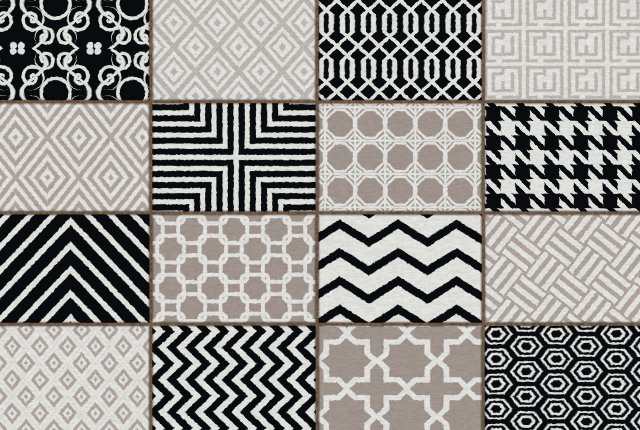
This pattern is drawn by a WebGL 2 fragment shader. Its source:

```glsl
#version 300 es
precision highp float;
// A patchwork rug of four by four woven panels, trimmed at the canvas edge.
// Each panel has its own repeating motif, built as a signed distance that is
// negative on the figure; brown seams and yarn noise are laid over the top.
uniform vec2 u_resolution;
out vec4 fragColor;

float hash(vec2 p) {
    p = fract(p * vec2(0.1031, 0.1030));
    p += dot(p, p.yx + 33.33);
    return fract((p.x + p.y) * p.x * 17.0);
}

float noise(vec2 p) {
    vec2 i = floor(p), f = fract(p);
    f = f * f * (3.0 - 2.0 * f);
    return mix(mix(hash(i), hash(i + vec2(1, 0)), f.x),
               mix(hash(i + vec2(0, 1)), hash(i + vec2(1, 1)), f.x), f.y);
}

vec2 fold(vec2 p, vec2 size) { return p - size * round(p / size); }
float wave(float x) { return abs(fract(x) - 0.5) * 2.0; }
float box(vec2 p, vec2 b) { p = abs(p) - b; return max(p.x, p.y); }
float ring(float d, float radius, float halfWidth) { return abs(d - radius) - halfWidth; }

// Zero at the centre of a diamond tile, 0.5 on its edge.
float diamond(vec2 p, vec2 size) {
    p /= size;
    vec2 f = abs(fold(vec2(p.x + p.y, p.x - p.y), vec2(1)));
    return max(f.x, f.y);
}

float spiral(vec2 p, float pitch, float radius) {
    float r = length(p), turn = atan(p.y, p.x) / 6.28319;
    return max(abs(fract(r / pitch - turn) - 0.5) * pitch - 0.016, r - radius);
}

float scrolls(vec2 p) {
    vec2 q = abs(fold(p - vec2(0.236, -0.02), vec2(0.69, 0.8)));
    float d = min(spiral(q - vec2(0.13, 0.26), 0.075, 0.115),
                  spiral(vec2(0.25, 0.1) - q, 0.07, 0.095));
    d = min(d, ring(length(q - vec2(0.345, 0.4)), 0.13, 0.016));
    d = min(d, abs(q.x - 0.15 - 0.11 * sin(q.y * 12.0)) * 0.65 - 0.014);
    return min(d, length(q - vec2(0.035, 0.025)) - 0.032);
}

float trellis(vec2 p) {
    float bend = clamp((wave(p.y / 0.82 + 0.25) - 0.5) * 3.2, -1.0, 1.0) * 0.14;
    float a = abs(fold(vec2(p.x - bend, 0), vec2(0.19, 1)).x);
    float b = abs(fold(vec2(p.x + bend, 0), vec2(0.19, 1)).x);
    return min(a, b) * 0.8 - 0.019;
}

float greekKey(vec2 p) {
    vec2 u = fold(p - vec2(0.18, 0.0), vec2(0.375, 0.325)) / vec2(0.1875, 0.1625);
    float m = max(abs(u.x), abs(u.y));
    float inner = max(ring(m, 0.46, 0.08), -box(u - vec2(0.2, 0.46), vec2(0.17, 0.2)));
    float d = min(max(ring(m, 0.82, 0.08), -box(u - vec2(-0.2, -0.82), vec2(0.14, 0.2))), inner);
    d = min(d, box(u - vec2(0.0, 0.64), vec2(0.08, 0.2)));
    return min(d, box(u - vec2(0.0, -0.22), vec2(0.08, 0.26))) * 0.17;
}

float octagons(vec2 p) {
    vec2 size = vec2(0.27, 0.3), q = abs(fold(p, size)), k = abs(q - size * 0.5);
    float oct = max(max(q.x, q.y), (q.x + q.y) * 0.74);
    float d = min(ring(oct, 0.126, 0.012), ring((k.x + k.y) * 0.707, 0.045, 0.011));
    return min(d, max(min(k.x, k.y) - 0.011, 0.11 - max(q.x, q.y)));
}

float houndstooth(vec2 p) {
    vec2 f = 0.25 - abs(fract(p / 0.262) - 0.5);
    float twill = (0.25 - abs(fract((p.x + p.y) / 0.131) - 0.5)) * 0.5;
    return -0.262 * max(min(f.x, f.y), max(min(f.x, twill), min(f.y, -twill)));
}

float links(vec2 p) {
    vec2 size = vec2(0.38, 0.35);
    float d = 1.0;
    for (int i = 0; i < 2; i++) {
        vec2 q = abs(fold(p + size * 0.5 * float(i), size)) - 0.075;
        d = min(d, ring(length(max(q, 0.0)) + min(max(q.x, q.y), 0.0), 0.045, 0.018));
    }
    return d;
}

float basket(vec2 p) {
    vec2 r = mat2(0.78, 0.62, -0.62, 0.78) * p / 0.27;
    vec2 k = floor(r), f = r - k - 0.5;
    float across = mod(k.x + k.y, 2.0) < 0.5 ? f.x : f.y;
    return (abs(fract(across * 3.0 + 0.5) - 0.5) - 0.27) * 0.09;
}

float hexagons(vec2 p) {
    vec2 size = vec2(0.54, 0.225);
    float d = 1.0;
    for (int i = 0; i < 2; i++) {
        vec2 q = abs(fold(p + size * 0.5 * float(i), size));
        d = min(d, max(q.y, q.x * 0.625 / 1.5 * 1.5 + q.y * 0.5));
    }
    return min(ring(d, 0.084, 0.009), ring(d, 0.043, 0.011));
}

// Panels are numbered from the lower left, row by row.
float motif(int id, vec2 p) {
    if (id == 0) { float m = diamond(p, vec2(0.25, 0.3)); return min(ring(m, 0.42, 0.09), ring(m, 0.13, 0.06)) * 0.18; }
    if (id == 1) return (wave((p.x + 0.15 * wave(p.y / 0.29)) / 0.165) - 0.52) * 0.058;
    if (id == 2) { vec2 q = abs(fold(p + vec2(0.48, -0.17), vec2(0.54, 0.5)) / vec2(1.04, 0.96));
        return ring(min(max(q.x, q.y), (q.x + q.y) * 0.707), 0.177, 0.025); }
    if (id == 3) return hexagons(p + vec2(0.36, -0.3));
    if (id == 4) return (0.86 - wave((p.y + 1.05 * abs(p.x - 0.025) + 0.007) / 0.217 )) * 0.075 - 0.014;
    if (id == 5) return links(p);
    if (id == 6) return (wave((p.y - 0.4 + 0.165 * (1.0 - wave((p.x + 0.018) / 0.525))) / 0.255 + 0.5) - 0.32) * 0.107;
    if (id == 7) return basket(p);
    if (id == 8) return (wave(diamond(p - vec2(0.386, -0.18), vec2(0.57, 0.72)) * 6.0) - 0.5) * 0.035;
    if (id == 9) return (wave(min(abs(p.x - 0.02), abs(p.y)) / 0.1 + 0.0) - 0.54) * 0.05;
    if (id == 10) return octagons(p);
    if (id == 11) return houndstooth(p);
    if (id == 12) return scrolls(p);
    if (id == 13) { float m = diamond(p + vec2(0.15, -0.21), vec2(0.39, 0.44)); 
        return min(ring(m, 0.47, 0.045), min(ring(m, 0.27, 0.045), m - 0.09)) * 0.28; }
    if (id == 14) return trellis(p);
    return greekKey(p);
}

void main() {
    vec2 p = gl_FragCoord.xy / u_resolution.y * 3.865 + vec2(0.138, 0.049);
    float blur = 2.9 / u_resolution.y;
    vec2 size = vec2(1.494, 1.0), cell = floor(p / size), c = p - (cell + 0.5) * size;
    int id = int(cell.y) * 4 + int(cell.x);
    vec2 wobble = vec2(noise(p * 55.0), noise(p * 55.0 + 70.0)) - 0.5;
    float figure = smoothstep(blur, -blur, motif(id, c + wobble * 0.009));

    // Yarn colours for each panel
    vec3 black = vec3(0.035, 0.043, 0.055), white = vec3(0.87, 0.87, 0.855);
    vec3 ground = vec3(0.615, 0.575, 0.545), ink = white;
    if (id == 3 || id == 4 || id == 12 || id == 14) ground = black;
    if (id == 1 || id == 6 || id == 9 || id == 11) { ground = white; ink = black; }
    if (id == 13 || id == 15) { ground = white; ink = vec3(0.725, 0.705, 0.68); }
    if (id == 0 || id == 7 || id == 8) ground = vec3(0.675, 0.635, 0.605);
    vec3 color = mix(ground, ink, figure);

    // Streaky weave, then seams with a soft shadow
    float yarn = noise(p * vec2(28.0, 95.0)) + 0.6 * noise(p * vec2(110.0, 60.0)) - 0.8;
    color *= 1.0 + 0.07 * yarn;
    float seam = min(size.x * 0.5 - abs(c.x), size.y * 0.5 - abs(c.y));
    color *= 1.0 - 0.35 * smoothstep(0.035, 0.01, seam);
    vec3 binding = vec3(0.43, 0.34, 0.26) * (0.8 + 0.35 * noise(p * 60.0));
    color = mix(color, binding, smoothstep(blur, -blur, seam - 0.013));
    fragColor = vec4(color, 1.0);
}
```
